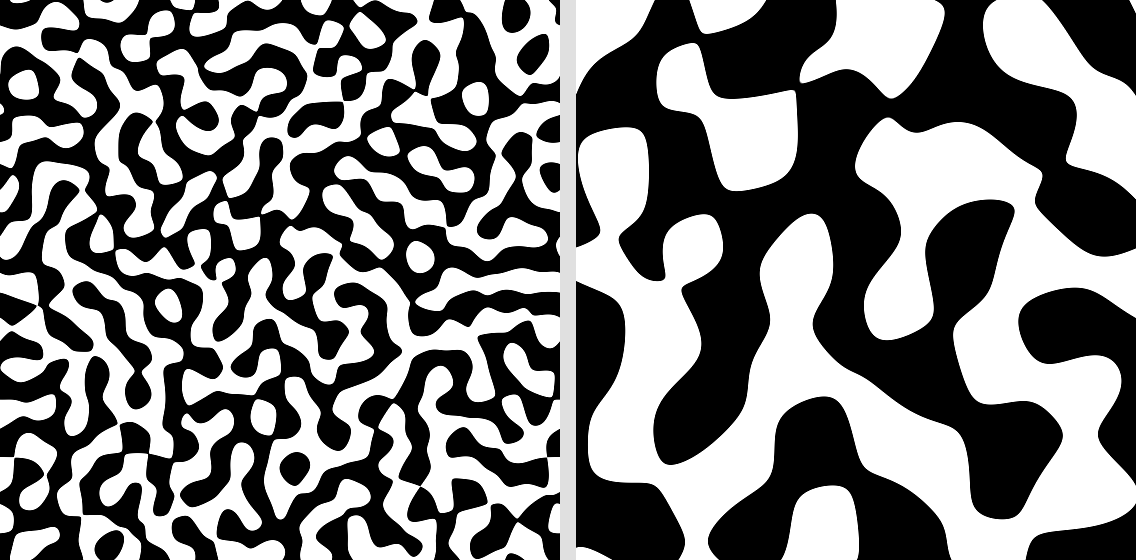
Left, the full canvas; right, a detail of the centre.
This pattern is drawn by a WebGL 1 fragment shader. Its source:

```glsl
precision highp float;
// Black and white labyrinth of worm-like blobs: a sum of plane waves with random
// phases, cut near its middle level. Wave vectors are whole numbers drawn from
// a ring of frequencies, so the pattern is isotropic and tiles without a seam.

uniform vec2 u_resolution;

const float PI = 3.14159265;
const int WAVE_COUNT = 120;
const float MIN_CYCLES = 9.0;    // lowest frequency, in cycles per tile
const float MAX_CYCLES = 19.0;   // highest frequency
const float THRESHOLD = 0.025;   // cut level, in standard deviations
const float EDGE_PIXELS = 0.75;  // width of the smoothed edge
const vec3 INK = vec3(0.0);
const vec3 PAPER = vec3(1.0);

// Three random values in 0..1 from one number.
vec3 hash31(float n) {
    vec3 p = fract(n * vec3(0.1031, 0.1030, 0.0973));
    p += dot(p, p.yzx + 33.33);
    return fract((p.xxy + p.yzz) * p.zyx);
}

// Whole-number wave vector; angles are spread evenly with jitter over a half turn.
vec2 waveVector(float index, vec2 rnd, float spread) {
    float angle = PI * (index + rnd.x) / float(WAVE_COUNT);
    float cycles = mix(MIN_CYCLES, MAX_CYCLES, spread);
    return floor(cycles * vec2(cos(angle), sin(angle)) + 0.5);
}

// Band-limited noise with unit variance: x is the value, yz its gradient.
vec3 ringNoise(vec2 uv, float seed) {
    vec3 sum = vec3(0.0);
    for (int i = 0; i < WAVE_COUNT; i++) {
        float index = float(i);
        vec3 rnd = hash31(index + seed);
        float spread = 0.5 * (rnd.y + hash31(index + seed + 311.0).x);
        vec2 k = waveVector(index, rnd.xy, spread);
        float phase = 2.0 * PI * fract(dot(k, uv) + rnd.z);
        sum += vec3(cos(phase), -2.0 * PI * k * sin(phase));
    }
    return sum * sqrt(2.0 / float(WAVE_COUNT));
}

// Coverage of the region above the level, smoothed over a set pixel width.
float cutCoverage(vec3 field, float level, vec2 resolution, float width) {
    float slope = max(length(field.yz / resolution), 0.01);
    float pixelsInside = (field.x - level) / slope;
    return clamp(0.5 + pixelsInside / width, 0.0, 1.0);
}

void main() {
    vec2 uv = gl_FragCoord.xy / u_resolution;
    vec3 field = ringNoise(uv, 17.0);
    float paper = cutCoverage(field, THRESHOLD, u_resolution, EDGE_PIXELS);
    gl_FragColor = vec4(mix(INK, PAPER, paper), 1.0);
}
```
